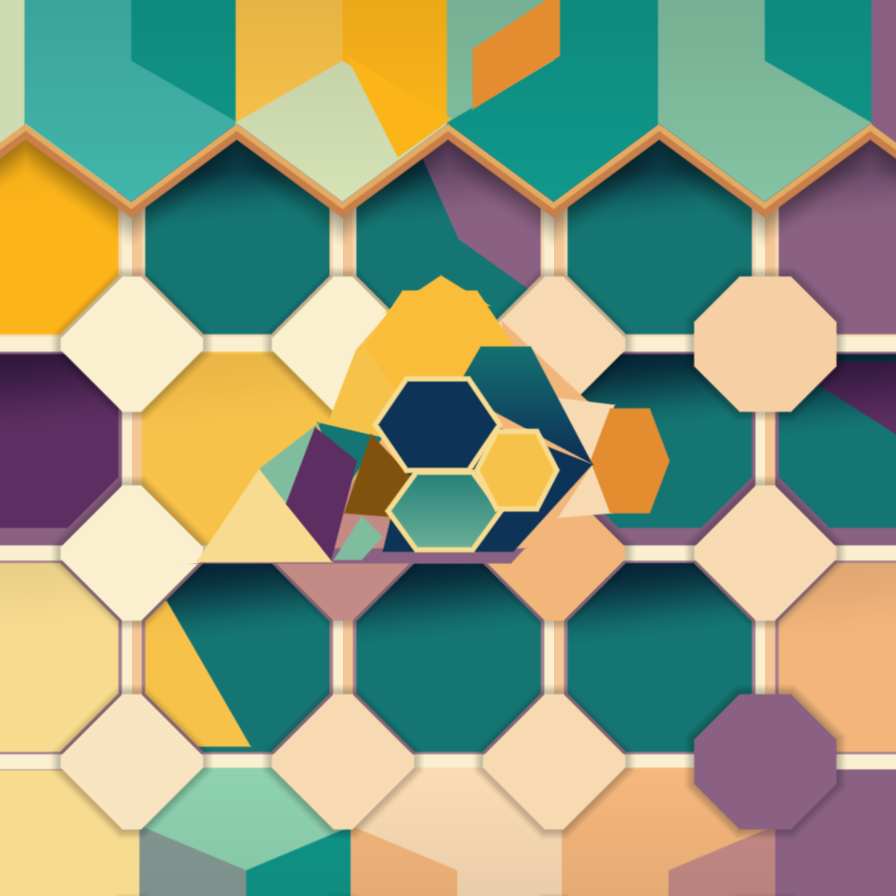
A three.js fragment shader for this background:

```glsl
// Paper-cut honeycomb wall: cubes above and below, framed cells, a faceted cluster in the centre.
varying vec2 vUv;

const vec2 PITCH = vec2(1.81, 1.79), NODE = vec2(1.13, 2.95);
const vec3 CREAM = vec3(.98, .94, .81), SAND = vec3(.97, .85, .7), PEACH = vec3(.95, .71, .48),
  BUTTER = vec3(.97, .86, .56), GOLD = vec3(.97, .76, .29), AMBER = vec3(.99, .71, .1),
  ORANGE = vec3(.89, .55, .19), BROWN = vec3(.5, .32, .05), TEAL = vec3(.08, .46, .45),
  JADE = vec3(.06, .58, .53), AQUA = vec3(.25, .69, .65), MINT = vec3(.5, .74, .62),
  PALE = vec3(.81, .86, .69), NAVY = vec3(.05, .2, .34), PLUM = vec3(.36, .18, .38),
  MAUVE = vec3(.54, .38, .51), ROSE = vec3(.77, .54, .52);

void paint(inout vec3 c, vec3 ink, float d) { c = mix(ink, c, smoothstep(-.012, .012, d)); }
vec3 pick(float i, vec3 a, vec3 b, vec3 c, vec3 d) {
  return i < .5 ? a : i < 1.5 ? b : i < 2.5 ? c : d;
}

// Convex facets, corners clockwise, packed two per vec4
float side(vec2 p, vec2 a, vec2 b) { return dot(p - a, normalize(vec2(b.y - a.y, a.x - b.x))); }
float wedge(vec2 p, vec4 m, vec2 n) { return max(side(p, m.xy, m.zw), side(p, m.zw, n)); }
void tri(inout vec3 c, vec3 ink, vec2 p, vec4 m, vec2 n) {
  paint(c, ink, max(wedge(p, m, n), side(p, n, m.xy)));
}
void quad(inout vec3 c, vec3 ink, vec2 p, vec4 m, vec4 n) {
  paint(c, ink, max(wedge(p, m, n.xy), wedge(p, n, m.xy)));
}
float hexagon(vec2 p, vec2 r) {
  p = abs(p);
  return max(p.y - r.y, dot(p - vec2(r.x, 0.), normalize(vec2(r.y, .5 * r.x))));
}
float octagon(vec2 p, vec2 r, float cut) {
  p = abs(p);
  return max(max(p.x - r.x, p.y - r.y), (p.x + p.y - cut) * .707);
}

// Three cube faces meeting at the origin
vec3 cube(vec2 d, float slope, vec3 left, vec3 right, vec3 front) {
  paint(right, left, d.x);
  paint(right, front, (slope * abs(d.x) - d.y) * .87);
  return right * (.96 + .06 * d.y);
}

// Recessed cells in their frame
void cells(inout vec3 c, vec2 p) {
  vec2 id = max(floor((p - NODE) / PITCH) + 1., 0.), q = p - NODE - (id - .5) * PITCH;
  vec3 ink = pick(id.x, AMBER, TEAL, TEAL, TEAL), rim = mix(MAUVE, SAND, .25);
  float lift = 0.;
  c = q.x < 0. ? mix(SAND, PEACH, .5) : CREAM;
  paint(c, CREAM, .8 - abs(q.y));
  if (id.y < .5) { rim = SAND; q.y = max(q.y, -.6); }
  else if (id.y < 1.5) {
    ink = pick(id.x, PLUM, GOLD, PEACH, TEAL);
    rim = pick(id.x, MAUVE, GOLD, PEACH, MAUVE);
    lift = .065;
  } else ink = pick(id.x, BUTTER, TEAL, TEAL, TEAL);
  if (id.x > 3.5) ink = pick(id.y, MAUVE, TEAL, PEACH, PEACH);
  quad(ink, MAUVE, p, vec4(3.55, 1.2, 4.8, 1.2), vec4(4.7, 2.6, 3.93, 2.05));
  tri(ink, PLUM, p, vec4(6.7, 3.1, 7.8, 3.1), vec2(7.8, 3.8));
  quad(ink, GOLD, p, vec4(1.1, 5.1, 1.43, 5.15), vec4(2.15, 6.4, 1.1, 6.4));
  float depth = mix(.95, .05, ink.r) * (1. - smoothstep(-.85, -.15, q.y + .12 * q.x));
  ink *= mix(vec3(1), vec3(.25, .22, .4), depth);
  if (id.y < .5) q.y = max(q.y, 0.);
  paint(c, rim, octagon(q, vec2(.82, .83), 1.15));
  paint(c, ink, octagon(q + vec2(0, lift), vec2(.79, .81 - lift), 1.1));
}

// Lower cubes
void base(inout vec3 c, vec2 p) {
  paint(c, BUTTER, max(6.6 - p.y, p.x - 1.2));
  paint(c, MAUVE, 6.6 - min(p.x, p.y));
  for (float k = 0.; k < 3.; k++) {
    vec2 d = vec2(p.x - 2.11 - PITCH.x * k, 7.46 - p.y);
    vec3 face = cube(d, .42, pick(k, mix(MINT, MAUVE, .4), PEACH, PEACH, SAND),
      pick(k, JADE, SAND, ROSE, SAND), pick(k, MINT * 1.1, SAND, PEACH, SAND));
    paint(c, face, octagon(vec2(d.x, max(d.y, 0.)), vec2(.915, .88), 1.32));
  }
}

// Plates over the frame crossings
void joints(inout vec3 c, vec2 p) {
  vec2 n = floor((p - NODE) / PITCH + .5);
  if (n.y < 0. || n.x < 0. || n.x > 3.) return;
  vec3 ink = pick(n.x, CREAM, CREAM, SAND, mix(SAND, PEACH, .25));
  if (n.y > .5) ink = pick(n.x, CREAM, ROSE, PEACH, SAND);
  if (n.y > 1.5) ink = pick(n.x, mix(CREAM, SAND, .5), SAND, SAND, MAUVE);
  float cut = n.x > 2.5 && n.y != 1. ? .8 : .66;
  float d = octagon(p - NODE - n * PITCH, vec2(.61, .58), cut);
  c *= mix(.78, 1., smoothstep(0., .1, d));
  paint(c, ink, d);
}

// Overhanging cubes with a wooden lip
void canopy(inout vec3 c, vec2 p) {
  float drop = (p.y - 1.73 + .74 * abs(mod(p.x - .22, PITCH.x) - .905)) * .8;
  c *= mix(.65, 1., smoothstep(.05, .35, drop));
  paint(c, mix(ORANGE, MAUVE, .3), drop - .11);
  paint(c, mix(GOLD, ROSE, .4), drop - .05);
  paint(c, p.x < 1. ? PALE : MAUVE, drop);
  for (float k = 0.; k < 4.; k++) {
    vec2 d = p - vec2(PITCH.x * k + 1.125, .52);
    vec3 face = cube(d, .58, pick(k, AQUA, GOLD, MINT, MINT),
      pick(k, JADE, AMBER, JADE, JADE), pick(k, AQUA, PALE, JADE, MINT));
    paint(c, face, max(abs(d.x) - .915, drop));
  }
  tri(c, AMBER, p, vec4(2.97, .48, 3.87, 1.02), vec2(3.41, 1.35));
  quad(c, ORANGE, p, vec4(4.05, .42, 4.8, -.08), vec4(4.8, .48, 4.05, .94));
}

// Gem facets, then a rimmed honeycomb
void rimmed(inout vec3 c, vec3 ink, float d) { paint(c, BUTTER, d - .025); paint(c, ink, d + .02); }
void cluster(inout vec3 c, vec2 p) {
  quad(c, PEACH, p, vec4(4.3, 2.75, 5.05, 3.45), vec4(5.1, 4.1, 4.4, 4.7));
  tri(c, SAND, p, vec4(4.7, 3.4, 5.27, 3.47), vec2(5.08, 3.98));
  tri(c, SAND, p, vec4(5.08, 3.98, 5.25, 4.4), vec2(4.78, 4.44));
  paint(c, ORANGE, hexagon(p - vec2(5.4, 3.95), vec2(.34, .45)));
  quad(c, GOLD, p, vec4(3.05, 3, 3.4, 2.6), vec4(3.5, 3.73, 2.77, 3.73));
  vec3 crown = mix(GOLD, AMBER, .35);
  paint(c, crown, hexagon(p - vec2(3.77, 2.97), vec2(.64, .48)));
  tri(c, crown, p, vec4(3.3, 2.68, 3.78, 2.36), vec2(4.2, 2.62));
  quad(c, MAUVE, p, vec4(2.8, 4.7, 4.5, 4.7), vec4(4.38, 4.83, 1.7, 4.83));
  quad(c, mix(TEAL, NAVY, p.y - 2.9), p, vec4(4.12, 2.97, 4.55, 2.97), vec4(5.08, 3.98, 3.9, 3.35));
  quad(c, NAVY, p, vec4(3.6, 3.4, 5.08, 3.98), vec4(4.4, 4.73, 3.28, 4.73));
  tri(c, TEAL, p, vec4(2.72, 3.62, 3.28, 3.75), vec2(2.95, 4.2));
  tri(c, MINT, p, vec4(2.22, 4.02, 2.74, 3.62), vec2(2.45, 4.34));
  tri(c, BUTTER, p, vec4(2.22, 4.02, 2.85, 4.82), vec2(1.68, 4.82));
  quad(c, MINT, p, vec4(3.1, 4.42, 3.28, 4.6), vec4(3.1, 4.8, 2.86, 4.8));
  quad(c, PLUM, p, vec4(2.7, 3.66, 3.06, 3.95), vec4(2.84, 4.8, 2.45, 4.32));
  quad(c, BROWN, p, vec4(3.18, 3.72, 3.52, 4.08), vec4(3.33, 4.43, 2.95, 4.4));
  rimmed(c, NAVY, hexagon(p - vec2(3.75, 3.64), vec2(.53, .39)));
  rimmed(c, mix(TEAL, MINT, p.y - 3.9), hexagon(p - vec2(3.81, 4.38), vec2(.48, .33)));
  rimmed(c, GOLD, hexagon(p - vec2(4.43, 4.03), vec2(.34, .33)));
}

void main() {
  // Canvas spans 7.68 units, y pointing down
  vec2 p = vec2(vUv.x, 1. - vUv.y) * 7.68;
  vec3 c;
  cells(c, p); base(c, p); joints(c, p); canopy(c, p); cluster(c, p);
  gl_FragColor = vec4(c, 1);
}
```
